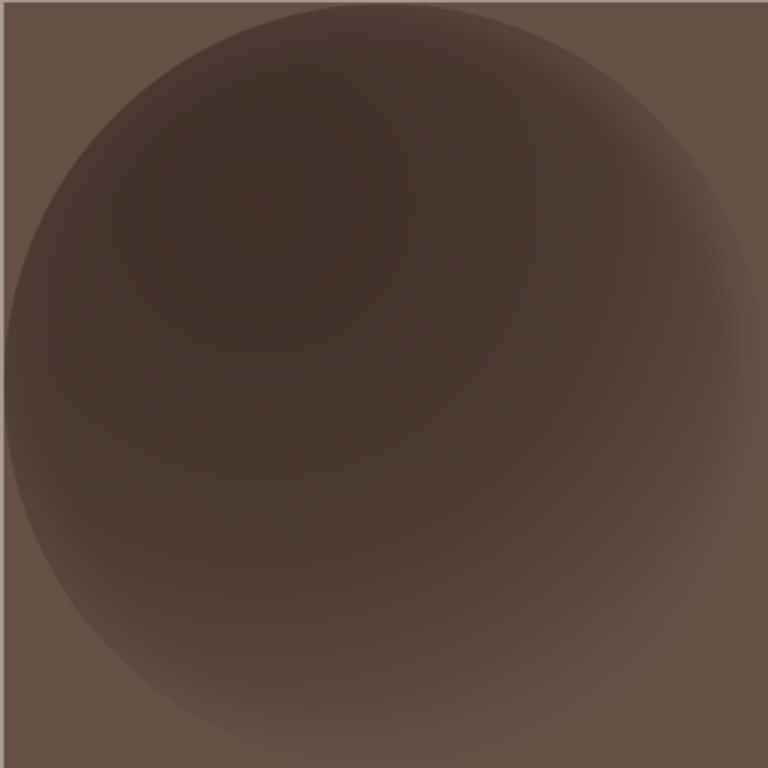
Reproduce this background procedurally as a three.js fragment shader.

```glsl
varying vec2 vUv;

const vec3 BACKDROP = vec3(0.392, 0.314, 0.271);
const vec3 CORE = vec3(0.253, 0.194, 0.166);
const vec3 HAZE = vec3(0.368, 0.302, 0.264);
const vec3 RIM = vec3(0.400, 0.330, 0.298);
const vec3 FRAME = vec3(0.660, 0.610, 0.580);

const vec2 CENTER = vec2(0.501, 0.499);
const float RADIUS = 0.496;

float circleDistance(vec2 p, vec2 center, float radius) {
  return length(p - center) - radius;
}

// Coverage of the region where d is negative
float fill(float d, float softness) {
  return 1.0 - smoothstep(-softness, softness, d);
}

// Dark core that lightens with the square of the distance
vec3 bowlColor(vec2 p, vec2 darkSpot) {
  vec2 offset = p - darkSpot;
  return mix(CORE, HAZE, clamp(dot(offset, offset) * 1.95, 0.0, 1.0));
}

// Inner edge glow, stronger toward the given direction
float rimGlow(vec2 p, float d, vec2 direction) {
  float facing = 0.5 + 0.5 * dot(normalize(p - CENTER + 1e-5), direction);
  float band = smoothstep(-0.095, 0.0, d);
  return band * band * mix(0.16, 0.58, facing);
}

// Thin light lines along the left and top edges
float frameLines(vec2 p, float leftWidth, float topWidth) {
  float left = fill(p.x - leftWidth, 0.0018);
  float top = fill(1.0 - p.y - topWidth, 0.0018);
  return max(left, top);
}

void main() {
  float d = circleDistance(vUv, CENTER, RADIUS);

  // Shaded disc
  vec3 disc = bowlColor(vUv, vec2(0.34, 0.735));
  disc = mix(disc, RIM, rimGlow(vUv, d, normalize(vec2(0.9, -0.35))));

  // Disc over the backdrop, then the frame
  vec3 color = mix(BACKDROP, disc, fill(d, 0.003));
  color = mix(color, FRAME, frameLines(vUv, 0.0050, 0.0032));

  gl_FragColor = vec4(color, 1.0);
}
```
